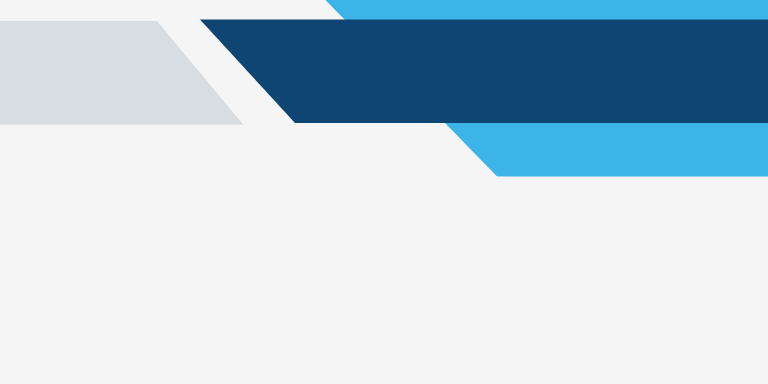
This background is drawn by a WebGL 1 fragment shader. Its source:

```glsl
precision highp float;

uniform vec2 u_resolution;

const vec3 PAPER = vec3(0.961, 0.961, 0.961);
const vec3 SILVER = vec3(0.847, 0.867, 0.882);
const vec3 SKY = vec3(0.239, 0.706, 0.910);
const vec3 NAVY = vec3(0.055, 0.271, 0.447);

// Signed distance to the slanted line a-b, positive on its right (a above b)
float slantDistance(vec2 p, vec2 a, vec2 b) {
  vec2 along = normalize(b - a);
  return dot(p - a, vec2(-along.y, along.x));
}

// Signed distance inside the horizontal strip between two heights
float stripDistance(float y, float low, float high) {
  return min(y - low, high - y);
}

// Antialiased coverage, positive distance being inside
float coverage(float d, float pixel) {
  return clamp(d / pixel + 0.5, 0.0, 1.0);
}

// Strip ending on the line top-bottom; side 1.0 fills right, -1.0 fills left
float band(vec2 p, vec2 top, vec2 bottom, float side, float pixel) {
  float strip = stripDistance(p.y, bottom.y, top.y);
  float slant = side * slantDistance(p, top, bottom);
  return coverage(strip, pixel) * coverage(slant, pixel);
}

void main() {
  // Canvas spans 2 x 1 units
  vec2 p = gl_FragCoord.xy / u_resolution * vec2(2.0, 1.0);
  float pixel = 1.0 / u_resolution.y;

  float silver = band(p, vec2(0.4085, 0.9455), vec2(0.6335, 0.6755), -1.0, pixel);
  float sky = band(p, vec2(0.7505, 1.1), vec2(1.2943, 0.5404), 1.0, pixel);
  float navy = band(p, vec2(0.5208, 0.9492), vec2(0.7682, 0.6797), 1.0, pixel);

  // Layers from back to front
  vec3 color = mix(PAPER, SILVER, silver);
  color = mix(color, SKY, sky);
  color = mix(color, NAVY, navy);

  gl_FragColor = vec4(color, 1.0);
}
```
